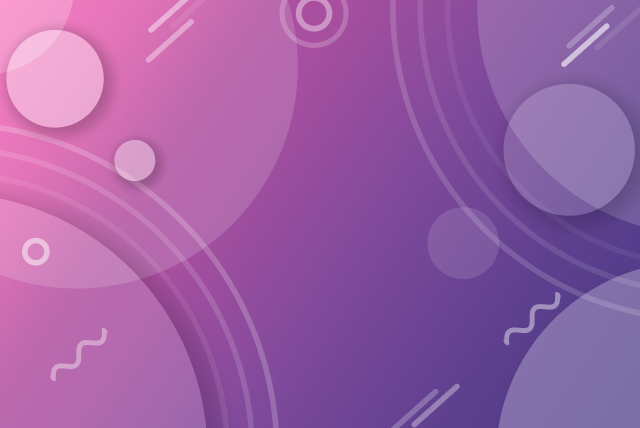
This background is drawn by a WebGL 1 fragment shader. Its source:

```glsl
precision highp float;
// A diagonal pink to indigo gradient under translucent white shapes: large
// discs, concentric arcs, small shadowed discs, slanted strokes and squiggles.
// Each shape is a distance function whose coverage blends white over the base.
uniform vec2 u_resolution;

// Smooth coverage of a signed distance, about one pixel wide
float cover(float d) {
  return clamp(0.5 - d * u_resolution.y, 0.0, 1.0);
}

vec3 whiten(vec3 base, float d, float alpha) {
  return mix(base, vec3(1.0), alpha * cover(d));
}

vec3 disc(vec3 base, vec2 p, float radius, float alpha) {
  return whiten(base, length(p) - radius, alpha);
}

// Soft shade falling to the lower right, kept outside its disc
vec3 shadow(vec3 base, vec2 p, float radius, float blur, float strength) {
  float d = length(p - vec2(0.25 * blur)) - radius;
  float shade = 1.0 - smoothstep(-0.4 * blur, blur, d);
  return base * (1.0 - strength * shade * (1.0 - cover(length(p) - radius)));
}

vec3 ring(vec3 base, vec2 p, float radius, float width, float alpha) {
  return whiten(base, abs(length(p) - radius) - 0.5 * width, alpha);
}

// Three concentric arcs, fainter towards the centre
vec3 arcs(vec3 base, vec2 p, float radius, float gap, float alpha) {
  for (int i = 0; i < 3; i++) {
    float k = float(i);
    base = ring(base, p, radius - gap * k, 0.013, alpha * (1.0 - 0.3 * k));
  }
  return base;
}

// Round-ended slanted stroke rising to the right from p = 0
vec3 stroke(vec3 base, vec2 p, float alpha) {
  vec2 span = vec2(0.1, -0.089);
  float h = clamp(dot(p, span) / dot(span, span), 0.0, 1.0);
  return whiten(base, length(p - span * h) - 0.0065, alpha);
}

// Two periods of a sine wave along a rising diagonal
vec3 squiggle(vec3 base, vec2 p, float alpha) {
  vec2 axis = normalize(vec2(0.119, -0.109));
  float along = dot(p, axis);
  float across = dot(p, vec2(axis.y, -axis.x));
  float s = clamp(along, 0.0, 0.162);
  float phase = s * 12.566 / 0.162;
  float slope = 1.06 * cos(phase);
  float off = (across - 0.0137 * sin(phase)) / sqrt(1.0 + slope * slope);
  return whiten(base, length(vec2(along - s, off)) - 0.0058, alpha);
}

vec3 gradient(float t) {
  vec3 c = mix(vec3(0.97, 0.41, 0.72), vec3(0.84, 0.34, 0.66), t / 0.2);
  c = mix(c, vec3(0.66, 0.31, 0.625), smoothstep(0.14, 0.38, t));
  c = mix(c, vec3(0.51, 0.29, 0.61), clamp((t - 0.37) / 0.19, 0.0, 1.0));
  c = mix(c, vec3(0.37, 0.25, 0.56), clamp((t - 0.56) / 0.22, 0.0, 1.0));
  return mix(c, vec3(0.29, 0.23, 0.53), clamp((t - 0.78) / 0.22, 0.0, 1.0));
}

void main() {
  // Height units with y pointing down
  vec2 p = gl_FragCoord.xy / u_resolution;
  p = vec2(1.5 * p.x, 1.0 - p.y);
  vec3 color = gradient((1.2 * p.x + 0.8 * p.y) / 2.6);

  // Upper left discs
  color = disc(color, p - vec2(0.18, 0.156), 0.518, 0.15);
  color = disc(color, p - vec2(-0.035, -0.035), 0.209, 0.22);

  // Lower left disc and arcs
  vec2 lowerLeft = p - vec2(-0.121, 1.059);
  color = shadow(color, lowerLeft, 0.607, 0.07, 0.16);
  color = disc(color, lowerLeft, 0.607, 0.15);
  color = arcs(color, lowerLeft, 0.77, 0.058, 0.2);

  // Right hand discs and arcs
  vec2 upperRight = p - vec2(1.648, 0.02);
  color = disc(color, upperRight, 0.529, 0.16);
  color = arcs(color, upperRight, 0.727, 0.064, 0.15);
  vec2 lowerRight = p - vec2(1.625, 1.074);
  color = shadow(color, lowerRight, 0.463, 0.05, 0.06);
  color = disc(color, lowerRight, 0.463, 0.26);

  // Small discs
  color = shadow(color, p - vec2(0.129, 0.184), 0.114, 0.04, 0.2);
  color = disc(color, p - vec2(0.129, 0.184), 0.114, 0.38);
  color = shadow(color, p - vec2(0.316, 0.375), 0.048, 0.03, 0.2);
  color = disc(color, p - vec2(0.316, 0.375), 0.048, 0.35);
  color = shadow(color, p - vec2(1.334, 0.35), 0.154, 0.05, 0.16);
  color = disc(color, p - vec2(1.334, 0.35), 0.154, 0.16);
  color = disc(color, p - vec2(1.086, 0.568), 0.084, 0.12);

  // Small rings
  color = ring(color, p - vec2(0.736, 0.031), 0.075, 0.012, 0.2);
  color = ring(color, p - vec2(0.736, 0.031), 0.036, 0.0135, 0.4);
  color = ring(color, p - vec2(0.084, 0.588), 0.026, 0.013, 0.5);

  // Strokes and squiggles
  color = stroke(color, p - vec2(0.354, 0.07), 0.45);
  color = stroke(color, p - vec2(0.406, 0.06), 0.08);
  color = stroke(color, p - vec2(0.348, 0.14), 0.38);
  color = stroke(color, p - vec2(1.322, 0.15), 0.6);
  color = stroke(color, p - vec2(1.334, 0.107), 0.24);
  color = stroke(color, p - vec2(1.4, 0.111), 0.1);
  color = stroke(color, p - vec2(0.921, 1.004), 0.24);
  color = stroke(color, p - vec2(0.971, 0.992), 0.34);
  color = squiggle(color, p - vec2(0.125, 0.883), 0.38);
  color = squiggle(color, p - vec2(1.1875, 0.799), 0.42);

  gl_FragColor = vec4(color, 1.0);
}
```
